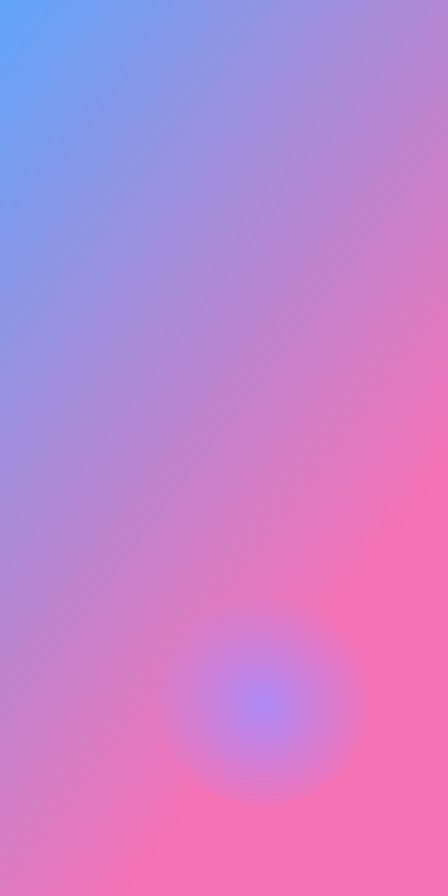
Reproduce this background procedurally as a Shadertoy shader.

```glsl
const vec3 SKY_BLUE = vec3(0.376, 0.647, 0.980);
const vec3 PINK = vec3(0.957, 0.447, 0.714);
const vec3 VIOLET = vec3(0.655, 0.545, 0.980);

// Linear blend along a slope, held flat past either end
vec3 slopedGradient(vec2 fromCorner, vec2 slope, vec3 startColor, vec3 endColor) {
    return mix(startColor, endColor, clamp(dot(fromCorner, slope), 0.0, 1.0));
}

// Coverage of a disk with a soft rim
float disk(vec2 p, vec2 center, float radius, float softness) {
    return 1.0 - smoothstep(-softness, softness, length(p - center) - radius);
}

// Linear falloff from a bright center
float glow(vec2 p, vec2 center, float radius) {
    return max(1.0 - length(p - center) / radius, 0.0);
}

void mainImage(out vec4 fragColor, in vec2 fragCoord) {
    vec2 uv = fragCoord / iResolution.xy;
    vec2 p = fragCoord / iResolution.x;
    float pixel = 1.0 / iResolution.x;

    // Diagonal wash from the upper left corner
    vec2 fromTopLeft = vec2(uv.x, 1.0 - uv.y);
    vec3 color = slopedGradient(fromTopLeft, vec2(0.56, 0.845), SKY_BLUE, PINK);

    // Violet orb, its light sitting slightly below the disk center
    float orb = disk(p, vec2(0.586, 0.443), 0.237, 1.5 * pixel);
    float light = 0.92 * glow(p, vec2(0.588, 0.427), 0.25);
    color = mix(color, VIOLET, orb * light);

    fragColor = vec4(color, 1.0);
}
```
